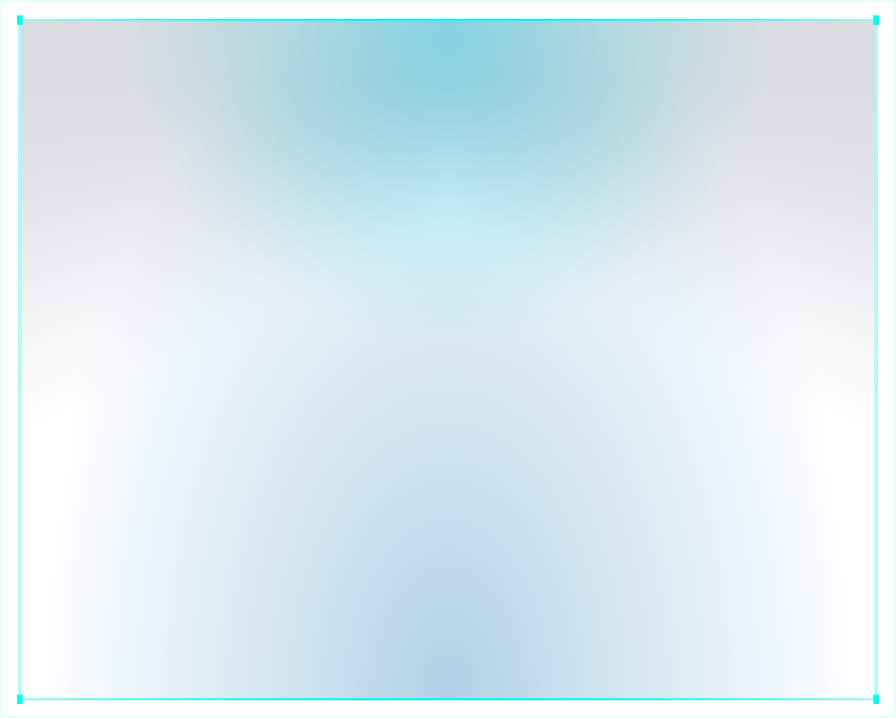
Reproduce this background procedurally as a Shadertoy shader.

```glsl
float boxDistance(vec2 p, vec2 halfSize) {
    vec2 d = abs(p) - halfSize;
    return length(max(d, 0.0)) + min(max(d.x, d.y), 0.0);
}

// Cone-shaped falloff: one at the centre, zero on the ellipse
float glow(vec2 p, vec2 radius) {
    return max(0.0, 1.0 - length(p / radius));
}

void mainImage(out vec4 fragColor, in vec2 fragCoord) {
    float pixel = 1.0 / iResolution.y;
    float halfWidth = 0.5 * iResolution.x * pixel;
    vec2 p = vec2(fragCoord.x * pixel - halfWidth, fragCoord.y * pixel);
    vec2 frameCentre = vec2(0.0, 0.499);
    vec2 frameHalf = vec2(halfWidth - 0.0275, 0.473);
    vec2 q = p - frameCentre;
    float side = clamp(abs(p.x) / frameHalf.x, 0.0, 1.0);

    // Grey upper shade, reaching lower towards the sides
    float shade = smoothstep(mix(0.65, 0.33, side), 0.91, p.y);
    vec3 panel = vec3(1.0) - shade * mix(vec3(0.145, 0.13, 0.11), vec3(0.145, 0.135, 0.125), side);

    // Blue dome below and turquoise glow above
    float dome = glow(p - vec2(0.0, 0.026), vec2(0.575, 1.0));
    float crown = glow(p - vec2(0.0, 0.972), vec2(0.45));
    panel -= dome * mix(vec3(0.29, 0.155, 0.085), vec3(0.30, 0.18, 0.10), dome);
    panel -= crown * vec3(0.31, 0.035, 0.005);

    // Panel on a white margin
    float frameDistance = boxDistance(q, frameHalf);
    float inside = 1.0 - smoothstep(-0.5 * pixel, 0.5 * pixel, frameDistance);
    vec3 color = mix(vec3(1.0), panel, inside);

    // Frame: pale uprights, horizontal lines brightest in the middle
    vec3 cyan = vec3(0.0, 0.97, 0.94);
    vec2 edgeGap = abs(abs(q) - frameHalf);
    vec2 line = 1.0 - smoothstep(vec2(0.0025, 0.0015) - 0.5 * pixel,
                                 vec2(0.0025, 0.0015) + 0.5 * pixel, edgeGap);
    line *= step(abs(q.yx), frameHalf.yx);
    color = mix(color, vec3(0.65, 0.98, 0.98), line.x * 0.9);
    color = mix(color, mix(cyan, vec3(0.65, 0.95, 0.96), side * side), line.y);

    // Corner handles
    float handle = boxDistance(abs(q) - frameHalf, vec2(0.004, 0.0065));
    color = mix(color, vec3(0.0, 1.0, 0.94), 1.0 - smoothstep(-0.5 * pixel, 0.5 * pixel, handle));

    // Faint outer border
    float border = abs(boxDistance(p - vec2(0.0, 0.5), vec2(halfWidth, 0.5)) + 0.0015);
    color = mix(color, vec3(0.88, 1.0, 0.98), 1.0 - smoothstep(0.0, 0.0015 + pixel, border));

    fragColor = vec4(clamp(color, 0.0, 1.0), 1.0);
}
```
